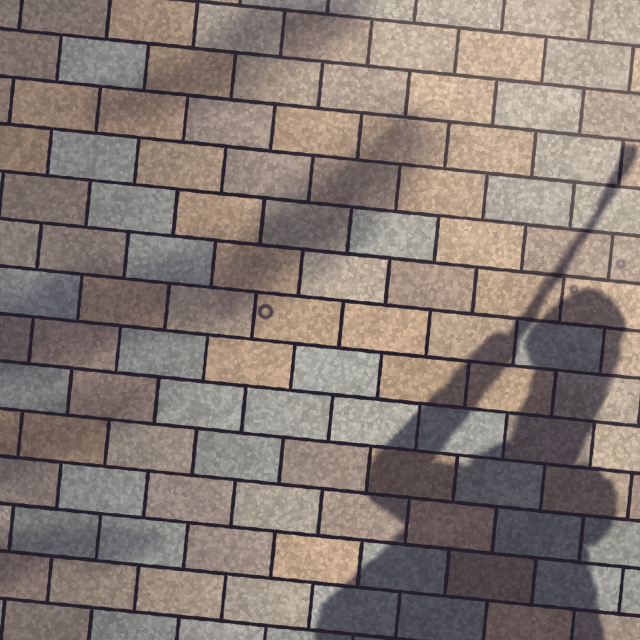
Write a three.js fragment shader that draws this texture.

```glsl
// Tilted running-bond paving in mixed greys and tans, under dappled shade and a cast figure shadow.
varying vec2 vUv;

const vec2 BRICK = vec2(0.1368, 0.0738);
const float TILT = 0.1016;
const float JOINT = 0.0025;

const vec3 GREY = vec3(0.62, 0.625, 0.61);
const vec3 TAN = vec3(0.73, 0.63, 0.54);
const vec3 UMBER = vec3(0.62, 0.55, 0.51);
const vec3 MORTAR = vec3(0.14, 0.12, 0.17);
const vec3 SUNNY_MORTAR = vec3(0.40, 0.35, 0.34);
const vec3 SHADE_TINT = vec3(0.49, 0.49, 0.565);

float hash(vec2 p) {
  vec3 q = fract(vec3(p.xyx) * 0.1031);
  q += dot(q, q.yzx + 33.33);
  return fract((q.x + q.y) * q.z);
}

vec2 hash2(vec2 p) {
  return vec2(hash(p), hash(p + 47.3));
}

// Cellular noise: x is the distance to the nearest seed, y that seed's random tone.
vec2 cellular(vec2 p) {
  vec2 cell = floor(p);
  vec2 nearest = vec2(9.0, 0.0);
  for (int j = -1; j <= 1; j++) {
    for (int i = -1; i <= 1; i++) {
      vec2 c = cell + vec2(float(i), float(j));
      float d = length(c + hash2(c) - p);
      if (d < nearest.x) nearest = vec2(d, hash(c + 91.7));
    }
  }
  return nearest;
}

// Layered sines, about -1 to 1.
float waves(vec2 p) {
  return 0.5 * sin(p.x + 1.7 * sin(p.y * 0.8))
       + 0.3 * sin(p.y * 2.1 + 1.3 * sin(p.x * 1.6))
       + 0.2 * sin(p.x * 3.7 - p.y * 2.9);
}

// Capsule whose radius runs from ra to rb.
float taper(vec2 p, vec2 a, vec2 b, float ra, float rb) {
  vec2 ab = b - a;
  float h = clamp(dot(p - a, ab) / dot(ab, ab), 0.0, 1.0);
  return length(p - a - ab * h) - mix(ra, rb, h);
}

float fill(float d, float blur) {
  return 1.0 - smoothstep(-blur, blur, d);
}

// Broad blurred shade, strongest on the left.
float dappledShade(vec2 p) {
  p += 0.018 * vec2(waves(p * 17.0), waves(p.yx * 19.0 + 3.0));
  float s = 0.42 * (1.0 - smoothstep(0.08, 0.55, p.x));
  s = max(s, 0.72 * fill(taper(p, vec2(0.50, 0.99), vec2(0.17, 0.82), 0.045, 0.05), 0.06));
  s = max(s, 0.80 * fill(taper(p, vec2(0.64, 0.78), vec2(0.36, 0.55), 0.03, 0.055), 0.055));
  s = max(s, 0.82 * fill(taper(p, vec2(0.33, 0.56), vec2(0.0, 0.48), 0.06, 0.11), 0.08));
  s = max(s, 0.70 * fill(taper(p, vec2(0.22, 0.38), vec2(0.0, 0.30), 0.05, 0.08), 0.07));
  s = max(s, 0.80 * fill(taper(p, vec2(0.22, 0.15), vec2(0.0, 0.13), 0.03, 0.07), 0.06));
  return s;
}

// Figure with a raised arm holding a thin pole.
float figureShadow(vec2 p) {
  p += 0.003 * vec2(waves(p * 60.0), waves(p.yx * 55.0));
  float pole = taper(p, vec2(0.985, 0.76), vec2(0.935, 0.665), 0.013, 0.006);
  pole = min(pole, taper(p, vec2(0.935, 0.665), vec2(0.80, 0.47), 0.005, 0.012));
  float head = taper(p, vec2(0.865, 0.462), vec2(0.918, 0.488), 0.045, 0.06);
  float neck = taper(p, vec2(0.91, 0.45), vec2(0.85, 0.30), 0.06, 0.055);
  float arm = taper(p, vec2(0.785, 0.458), vec2(0.615, 0.265), 0.025, 0.038);
  arm = min(arm, taper(p, vec2(0.618, 0.245), vec2(0.73, 0.20), 0.045, 0.075));
  float body = taper(p, vec2(0.81, 0.205), vec2(0.735, -0.02), 0.105, 0.245);
  body = min(body, taper(p, vec2(0.80, 0.19), vec2(0.90, 0.21), 0.08, 0.065));
  return fill(min(min(pole, head), min(min(neck, arm), body)), 0.007);
}

float chip(vec2 p, vec2 centre, float radius) {
  return fill(abs(length(p - centre) - radius) - 0.003, 0.002);
}

vec3 brickColor(vec2 id) {
  vec3 base = mix(GREY, TAN, smoothstep(0.42, 0.72, hash(id + 5.0)));
  base = mix(base, UMBER, 0.8 * step(0.76, hash(id + 23.0)));
  return base * (0.93 + 0.14 * hash(id + 61.0));
}

void main() {
  vec2 p = vUv;
  float c = cos(TILT), s = sin(TILT);

  // Running bond: every other row slides by half a brick.
  vec2 grid = vec2(c * p.x - s * p.y, s * p.x + c * p.y) / BRICK + vec2(0.0, 0.12);
  float row = floor(grid.y);
  grid.x += 0.5 * mod(row, 2.0) + 0.025 * (hash(vec2(row, 8.0)) - 0.5);
  vec2 id = floor(grid) + 20.0;
  vec2 local = (fract(grid) - 0.5) * BRICK;
  vec2 edge = abs(local) - 0.5 * BRICK + JOINT + 0.0007 * hash2(id);
  float gap = max(edge.x, edge.y) + 0.0006 * waves(p * 190.0);

  // Gritty stone face.
  vec2 grit = cellular(p * 165.0);
  float blotch = waves(p * 38.0 + 6.0 * hash2(id));
  float tone = 0.98 + 0.20 * (grit.y - 0.5) - 0.10 * (grit.x - 0.45) + 0.035 * blotch;
  vec3 stone = brickColor(id) * tone;
  float mark = max(chip(p, vec2(0.415, 0.513), 0.009),
               max(chip(p, vec2(0.97, 0.588), 0.005), chip(p, vec2(0.897, 0.548), 0.004)));
  stone = mix(stone, MORTAR * 1.6, 0.75 * mark);

  // Strong sun at the upper right, then shade.
  float sun = smoothstep(1.05, 1.75, p.x + p.y);
  float shade = max(dappledShade(p), figureShadow(p));
  stone = mix(stone, vec3(0.77, 0.70, 0.64) * tone, 0.55 * sun) * (1.0 + 0.05 * sun);
  vec3 mortar = mix(MORTAR, SUNNY_MORTAR, sun * (1.0 - shade));
  stone *= mix(vec3(1.04, 1.03, 1.01), SHADE_TINT, shade);
  gl_FragColor = vec4(mix(stone, mortar, smoothstep(-0.0012, 0.0014, gap)), 1.0);
}
```
